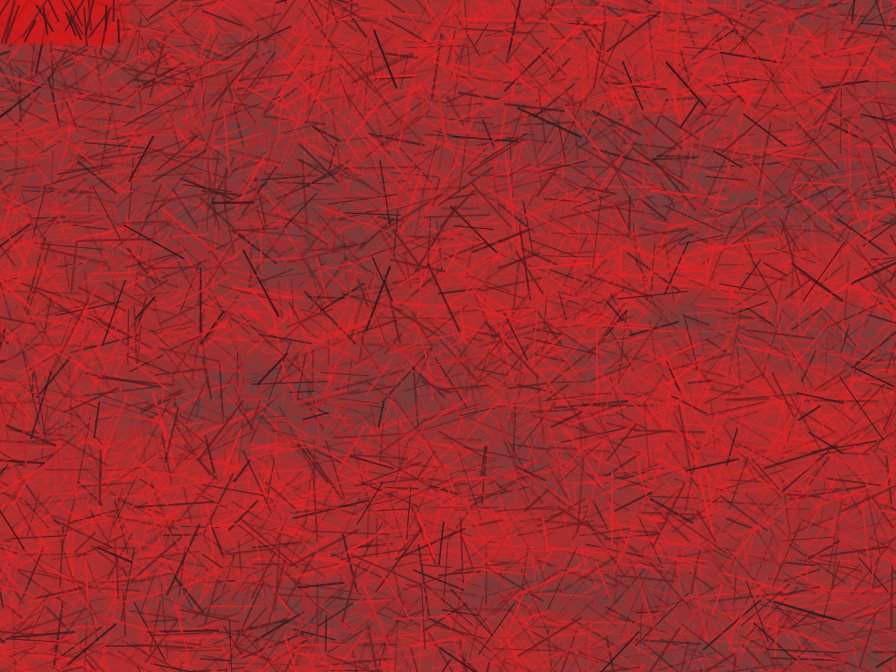
This texture is drawn by a Shadertoy shader. Its source:

```glsl
// Dense tangle of thin red and dark straw-like strokes over a banded, dusky red ground.

const float PI = 3.14159;
const int LAYERS = 18;
const float CELL = 0.06;

const vec3 DUSK   = vec3(0.47, 0.235, 0.235);
const vec3 ROSE   = vec3(0.68, 0.18, 0.18);
const vec3 BRIGHT = vec3(0.91, 0.13, 0.14);
const vec3 MID    = vec3(0.70, 0.14, 0.15);
const vec3 DARK   = vec3(0.40, 0.11, 0.12);
const vec3 BLACK  = vec3(0.16, 0.09, 0.11);

float hash(vec2 p) {
    vec3 q = fract(vec3(p.xyx) * 0.1031);
    q += dot(q, q.yzx + 33.33);
    return fract((q.x + q.y) * q.z);
}

vec4 hash4(vec2 p) {
    return vec4(hash(p), hash(p + 71.3), hash(p + 137.9), hash(p + 211.7));
}

float noise(vec2 p) {
    vec2 i = floor(p);
    vec2 f = fract(p);
    f = f * f * (3.0 - 2.0 * f);
    float low = mix(hash(i), hash(i + vec2(1.0, 0.0)), f.x);
    float high = mix(hash(i + vec2(0.0, 1.0)), hash(i + vec2(1.0, 1.0)), f.x);
    return mix(low, high, f.y);
}

// Wide, soft horizontal drifts: 0 is dusky, 1 is bright
float drift(vec2 p) {
    float n = 0.6 * noise(p * vec2(2.5, 10.0) + 40.0) + 0.4 * noise(p * vec2(8.0, 15.0) + 90.0);
    return smoothstep(0.2, 0.8, n);
}

// Antialiased coverage of a straight stroke centred on the origin
float stroke(vec2 p, float angle, float halfLength, float halfWidth, float pixel) {
    vec2 dir = vec2(cos(angle), sin(angle));
    float along = clamp(dot(p, dir), -halfLength, halfLength);
    return clamp((halfWidth - length(p - dir * along)) / pixel + 0.5, 0.0, 1.0);
}

vec3 strokeColor(float pick, float brightShare) {
    if (pick < brightShare) return BRIGHT;
    if (pick < 0.68) return MID;
    if (pick < 0.89) return DARK;
    return BLACK;
}

// Lays one sheet of scattered strokes over the colour
vec3 strokeLayer(vec3 color, vec2 p, float layer, float opacity, float pixel) {
    vec2 seed = vec2(layer * 37.0, layer * 53.0) + 100.0;
    vec2 g = p / CELL + vec2(hash(seed), hash(seed + 9.0));
    vec2 home = floor(g);
    for (int y = -1; y <= 1; y++) {
        for (int x = -1; x <= 1; x++) {
            vec2 cell = home + vec2(x, y);
            vec4 place = hash4(cell + seed);
            vec4 style = hash4(cell + seed + 311.0);
            vec2 offset = g - cell - place.xy;
            float angle = PI * place.z;
            angle -= 0.2 * sin(2.0 * angle);
            float halfLength = CELL * mix(0.3, 0.95, place.w);
            float halfWidth = mix(0.0008, 0.0018, style.y);
            float brightShare = mix(0.26, 0.56, drift(p - offset * CELL));
            float cover = stroke(offset * CELL, angle, halfLength, halfWidth, pixel);
            color = mix(color, strokeColor(style.x, brightShare), cover * opacity * mix(0.55, 1.0, style.z));
        }
    }
    return color;
}

// Small vivid block in the upper left, hatched with steep dark strokes
vec3 cornerPatch(vec3 color, vec2 p, float pixel) {
    vec2 q = vec2(p.x, 1.0 - p.y);
    vec2 size = vec2(0.18, 0.066);
    vec2 inside = clamp((size - q) / vec2(0.04, pixel) + 0.5, 0.0, 1.0);
    color = mix(color, vec3(0.84, 0.08, 0.08), 0.72 * inside.x * inside.y);
    for (int i = 0; i < 22; i++) {
        vec4 h = hash4(vec2(i, 517.0));
        vec2 center = h.xy * size * vec2(1.0, 0.75);
        float cover = stroke(q - center, mix(1.0, 2.3, h.z), mix(0.015, 0.035, h.w), 0.0015, pixel);
        color = mix(color, mix(BLACK, DARK, h.w), 0.85 * cover);
    }
    return color;
}

void mainImage(out vec4 fragColor, in vec2 fragCoord) {
    vec2 p = fragCoord / iResolution.y;
    float pixel = 1.0 / iResolution.y;

    // Banded ground with faint mottling
    float mottle = noise(p * vec2(45.0, 70.0)) - 0.5;
    vec3 color = mix(DUSK, ROSE, clamp(drift(p) + 0.35 * mottle, 0.0, 1.0));

    // Strokes, from faint and buried to crisp and on top
    for (int i = 0; i < LAYERS; i++) {
        float depth = float(i) / float(LAYERS - 1);
        color = strokeLayer(color, p, float(i), mix(0.4, 0.88, depth), pixel);
    }

    color = cornerPatch(color, p, pixel);
    fragColor = vec4(color, 1.0);
}
```
